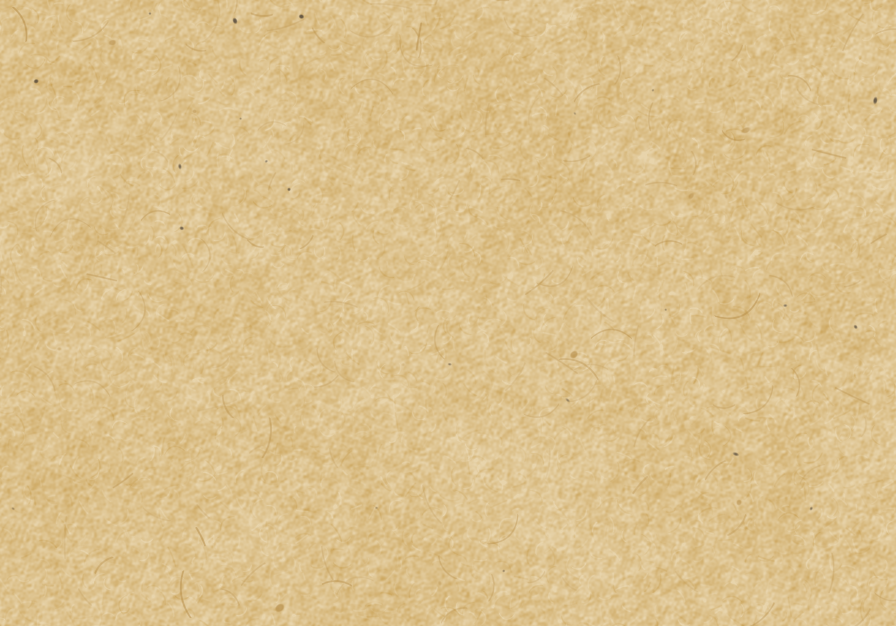
Write a WebGL 1 fragment shader that draws this texture.

```glsl
precision highp float;
// Kraft paper: warm mottled pulp with curved fibres and sparse dark specks.

uniform vec2 u_resolution;

const vec3 PULP_DARK = vec3(0.83, 0.70, 0.45);
const vec3 PULP_LIGHT = vec3(0.89, 0.80, 0.62);
const vec3 FIBRE_BROWN = vec3(0.70, 0.53, 0.25);
const vec3 SPECK_GREY = vec3(0.28, 0.24, 0.20);
const float TAU = 6.2831853;

// Sine-free hashes
float hash1(vec2 p) {
  vec3 q = fract(p.xyx * 0.1031);
  q += dot(q, q.yzx + 33.33);
  return fract((q.x + q.y) * q.z);
}

vec3 hash3(vec2 p) {
  vec3 q = fract(p.xyx * vec3(0.1031, 0.1030, 0.0973));
  q += dot(q, q.yxz + 33.33);
  return fract((q.xxy + q.yzz) * q.zyx);
}

mat2 rotation(float angle) {
  float c = cos(angle), s = sin(angle);
  return mat2(c, s, -s, c);
}

float noise(vec2 p) {
  vec2 cell = floor(p), f = fract(p);
  f = f * f * (3.0 - 2.0 * f);
  float low = mix(hash1(cell), hash1(cell + vec2(1.0, 0.0)), f.x);
  float high = mix(hash1(cell + vec2(0.0, 1.0)), hash1(cell + 1.0), f.x);
  return mix(low, high, f.y);
}

// Stretched noise averaged over several directions: pressed pulp
float pulp(vec2 p, vec2 frequency) {
  float sum = 0.0;
  for (int i = 0; i < 4; i++) {
    float k = float(i);
    sum += noise(rotation(0.35 + k * TAU / 8.0) * p * frequency.x
      * vec2(1.0, 1.0) * 0.0 + (rotation(0.35 + k * TAU / 8.0) * p) * frequency + 57.0 * k);
  }
  return sum / 4.0;
}

// Bent strands scattered on a grid; reach is the half length in cells
float fibres(vec2 p, float scale, float density, float reach, float width, float seed, float pixel) {
  vec2 home = floor(p * scale);
  float cover = 0.0;
  for (int j = -1; j <= 1; j++) {
    for (int i = -1; i <= 1; i++) {
      vec2 cell = home + vec2(float(i), float(j));
      vec3 place = hash3(cell + seed);
      vec3 shape = hash3(cell + seed + 71.0);
      vec2 q = rotation(place.z * TAU) * (p * scale - cell - place.xy);
      float halfLength = reach * mix(0.35, 1.0, shape.x);
      q.y += (shape.y - 0.5) * 1.3 * q.x * q.x / reach;
      q.x -= clamp(q.x, -halfLength, halfLength);
      float d = length(q) / scale - width;
      float strand = 1.0 - smoothstep(-0.5 * pixel, pixel, d);
      float present = step(shape.z, density);
      cover = max(cover, strand * present * mix(0.35, 1.0, shape.z / density));
    }
  }
  return cover;
}

// Small irregular flecks, at most one per cell
float specks(vec2 p, float scale, float density, float radius, float seed, float pixel) {
  vec2 cell = floor(p * scale);
  vec3 place = hash3(cell + seed);
  vec3 shape = hash3(cell + seed + 19.0);
  vec2 q = fract(p * scale) - mix(vec2(0.15), vec2(0.85), place.xy);
  q = rotation(place.z * TAU) * q / scale * vec2(mix(0.5, 1.0, shape.x), 1.0);
  float d = length(q) - radius * mix(0.35, 1.0, shape.y * shape.y);
  return (1.0 - smoothstep(-pixel, pixel, d)) * step(shape.z, density) * mix(0.4, 1.0, shape.y);
}

// Position along the pulp ramp: 0 is dark, 1 is light
float pulpTone(vec2 p) {
  vec2 grain = vec2(75.0, 210.0);
  vec2 lightStep = vec2(-0.0022, 0.0026);
  float body = pulp(p, grain);
  float relief = body - pulp(p + lightStep, grain);
  float tone = 0.64 + 1.1 * (body - 0.5) + 1.1 * relief;
  tone += 0.55 * (noise(p * 230.0 + 11.0) - 0.5);
  tone += 0.45 * (noise(p * 75.0 + 31.0) - 0.5);
  tone += 0.32 * (noise(p * 27.0 + 5.0) - 0.5);
  tone += 0.22 * (noise(p * 8.0 + 83.0) - 0.5);
  tone += 0.16 * (noise(p * 2.5 + 47.0) - 0.5);
  return tone + 0.06 * (p.x - 0.7);
}

void main() {
  vec2 p = gl_FragCoord.xy / u_resolution.y;
  float pixel = 1.0 / u_resolution.y;

  // Pulp with fine dark and pale fibres
  float tone = pulpTone(p);
  tone -= 0.38 * fibres(p, 38.0, 0.5, 0.6, 0.0009, 13.0, pixel);
  tone += 0.42 * fibres(p, 44.0, 0.5, 0.5, 0.0008, 211.0, pixel);
  vec3 color = mix(PULP_DARK, PULP_LIGHT, clamp(tone, -0.5, 1.3));

  // Longer brown strands
  float strands = 0.34 * fibres(p, 15.0, 0.3, 0.5, 0.0009, 307.0, pixel);
  strands = max(strands, 0.5 * fibres(p, 7.0, 0.17, 0.3, 0.0011, 401.0, pixel));
  color = mix(color, FIBRE_BROWN, strands);

  // Brown bits and dark specks
  color = mix(color, FIBRE_BROWN, 0.6 * specks(p, 8.0, 0.16, 0.0055, 503.0, pixel));
  color = mix(color, SPECK_GREY, 0.85 * specks(p, 9.0, 0.18, 0.0035, 601.0, pixel));
  gl_FragColor = vec4(color, 1.0);
}
```
